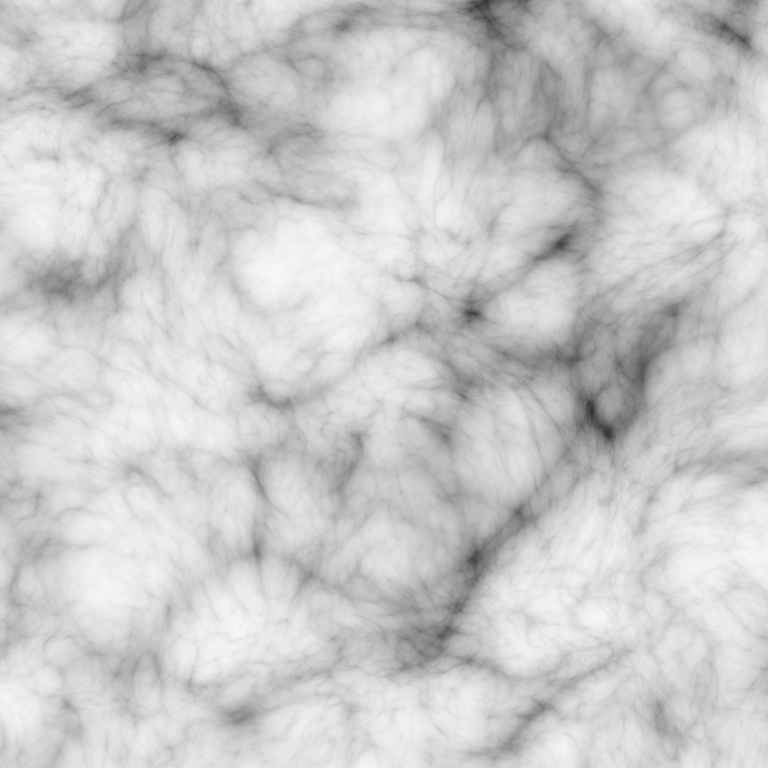
A Shadertoy shader for this texture:

```glsl
// Pale marble: soft grey clouds threaded with fine, crossing dark veins.

const int OCTAVES = 7;
const float TAU = 6.2831853;

// Random unit gradient for a lattice point
vec2 gradientAt(ivec2 cell, uint seed) {
    uint h = uint(cell.x) * 1597334677u ^ uint(cell.y) * 3812015801u ^ seed * 668265263u;
    h = (h ^ (h >> 15)) * 2246822519u;
    h = (h ^ (h >> 13)) * 3266489917u;
    h ^= h >> 16;
    float angle = TAU * float(h & 65535u) / 65536.0;
    return vec2(cos(angle), sin(angle));
}

// Gradient noise, roughly -1 to 1
float gradientNoise(vec2 p, uint seed) {
    ivec2 cell = ivec2(floor(p));
    vec2 f = fract(p);
    vec2 u = f * f * f * (f * (f * 6.0 - 15.0) + 10.0);
    float a = dot(gradientAt(cell, seed), f);
    float b = dot(gradientAt(cell + ivec2(1, 0), seed), f - vec2(1, 0));
    float c = dot(gradientAt(cell + ivec2(0, 1), seed), f - vec2(0, 1));
    float d = dot(gradientAt(cell + ivec2(1, 1), seed), f - vec2(1, 1));
    return 1.4 * mix(mix(a, b, u.x), mix(c, d, u.x), u.y);
}

vec2 noisePair(vec2 p, uint seed) {
    return vec2(gradientNoise(p, seed), gradientNoise(p + vec2(0.37, 0.61), seed + 1u));
}

// Cusped ridge along the zero line of a noise value
float ridge(float n, float sharpness) {
    return exp(-sharpness * abs(n));
}

// Crossing ridges over many scales; finer veins gather around coarser ones
float veinDensity(vec2 p, float cloud, float gain, float lacunarity) {
    mat2 turn = mat2(0.8, 0.6, -0.6, 0.8);
    float density = 0.0;
    float amplitude = 1.0;
    float parent = cloud;
    for (int i = 0; i < OCTAVES; i++) {
        vec2 n = noisePair(p, uint(2 * i + 11));
        float veins = 0.5 * (ridge(n.x, 4.0) + ridge(n.y, 4.0));
        density += amplitude * veins * mix(0.4, 1.0, parent);
        parent = veins;
        amplitude *= gain;
        p = turn * (p + 0.15 * n.yx) * lacunarity + vec2(3.7, 8.3);
    }
    return density;
}

void mainImage(out vec4 fragColor, in vec2 fragCoord) {
    vec2 uv = fragCoord / iResolution.y;

    // Broad bending and cloud cover
    vec2 bend = 0.06 * noisePair(uv * 2.5 + 5.2, 3u);
    float cloud = smoothstep(-0.5, 0.5, gradientNoise(uv * 2.0 + 1.3, 7u));

    // Veins darken the white stone
    float density = veinDensity((uv + bend) * 3.5, cloud, 0.6, 1.9);
    float shade = 1.0 - 0.33 * pow(density, 1.8);
    fragColor = vec4(vec3(clamp(shade, 0.0, 1.0)), 1.0);
}
```
